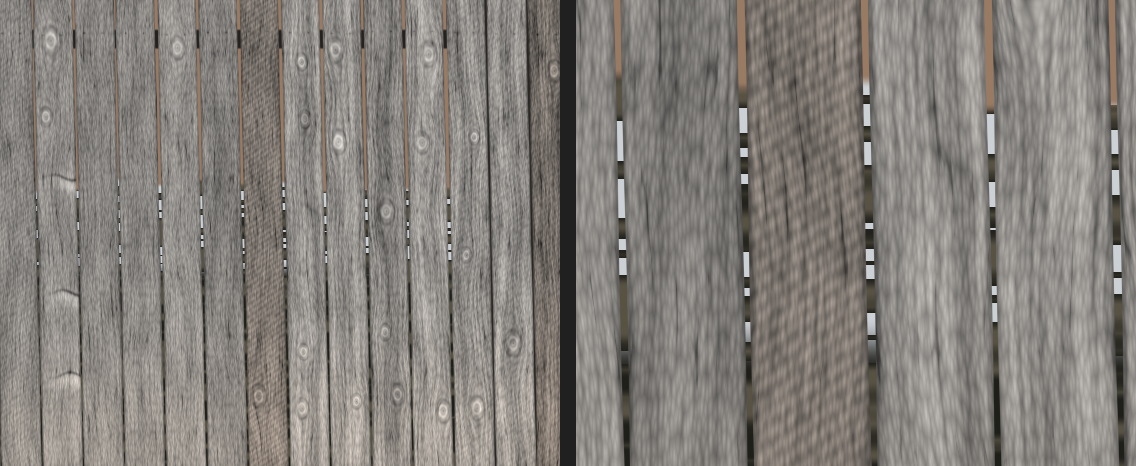
Left, the full canvas; right, a detail of the centre.
This texture is drawn by a Shadertoy shader. Its source:

```glsl
const float PITCH = 0.0736; // board spacing in canvas widths
const float TONE[14] = float[14](.49, .52, .50, .50, .54, .48, .44, .54, .55, .48, .56, .53, .54, .41);

float hash(vec2 p) {
    return fract(sin(dot(p, vec2(127.1, 311.7))) * 43758.5);
}

// Distance to the nearest cell point
float cells(vec2 p) {
    vec2 base = floor(p);
    float nearest = 2.0;
    for (int j = -1; j <= 1; j++)
    for (int i = -1; i <= 1; i++) {
        vec2 cell = vec2(i, j);
        vec2 d = cell + vec2(hash(base + cell), hash(base + cell + 57.3)) - fract(p);
        nearest = min(nearest, dot(d, d));
    }
    return sqrt(nearest);
}

// Brightness of one board; q is in board widths, centred across
float woodLight(vec2 q, float id) {
    float light = TONE[clamp(int(id), 0, 13)];
    vec2 grain = q;
    grain.x += 0.05 * sin(q.y * 0.9 + id * 2.1) + 0.02 * sin(q.y * 2.3 + id * 5.0);

    // Knots push the grain aside and add rings
    float knotRate = id > 6.5 && id < 12.5 ? 0.6 : 0.06;
    for (int i = 0; i < 5; i++) {
        vec2 seed = vec2(id, i);
        if (hash(seed + 1.9) > knotRate) continue;
        vec2 centre = vec2(0.56 * (hash(seed + 3.7) - 0.5), 2.26 * (float(i) + 0.2 + 0.6 * hash(seed + 8.1)));
        float radius = 0.1 + 0.09 * hash(seed + 5.3);
        vec2 d = (q - centre) / (radius * vec2(1.0, 1.5));
        float l = length(d);
        vec2 flow = d * vec2(0.55, 0.32);
        grain.x -= d.x * radius * 0.85 * exp(-dot(flow, flow));
        light += exp(-l * l) * (0.17 + 0.07 * sin(l * 13.0 + d.x));
        light -= 0.13 * exp(-14.0 * (l - 1.15) * (l - 1.15)) + 0.25 * exp(-l * l * 16.0);
    }

    // Growth bands, fibres and weather blotches
    float fibre = cells(vec2(grain.x * 18.0, grain.y * 1.3) + id * 17.0);
    float fine = cells(vec2(grain.x * 32.0, grain.y * 6.0) + id * 31.0);
    float blotch = cells(vec2(grain.x * 2.0, grain.y * 0.5) + id * 7.0);
    float figure = id > 6.5 ? 0.045 : 0.02;
    light += figure * sin(grain.x * 44.0 + 3.0 * sin(grain.x * 9.0 + id) + 1.5 * sin(grain.y * 0.7 + id));
    light += figure * sin(grain.x * 10.0 + id * 4.0 + 1.2 * sin(grain.y * 0.8 + id));
    light += 0.13 * (0.48 - fibre) + 0.17 * (0.46 - fine) + 0.12 * (0.45 - blotch);
    light -= 0.12 * smoothstep(0.75, 0.95, fibre);

    // Slanted saw marks on some boards
    float sawn = step(0.6, hash(vec2(id, 4.4))) + step(abs(id - 6.0), 0.1);
    light += 0.014 * sawn * sin(45.0 * q.y - 30.0 * q.x + 2.0 * sin(q.y));

    // Cross breaks on the second board
    if (abs(id - 1.0) < 0.1)
        for (int i = 0; i < 3; i++) {
            float n = float(i);
            float d = q.y - 2.2 - 1.6 * n - 0.4 * n * n - 0.07 * sin(q.x * 7.0 + n);
            float side = smoothstep(-0.5, 0.4, q.x);
            light += 0.17 * side * exp(-30.0 * (d + 0.16) * (d + 0.16));
            light -= 0.26 * side * exp(-600.0 * d * d);
        }

    // Nail heads over the rail
    vec2 nail = vec2(abs(q.x + 0.03) - 0.22, q.y - 10.45 - 0.1 * hash(vec2(id, 6.0)));
    return light - 0.15 * exp(-1400.0 * dot(nail, nail));
}

// Scene seen through the slits
vec3 behind(float gap, float y, float v) {
    float mottle = cells(vec2(gap * 5.0, y * 4.0));
    vec3 color = mix(vec3(0.12, 0.12, 0.10), vec3(0.34, 0.32, 0.26), smoothstep(0.35, 0.7, mottle));
    float pale = smoothstep(0.40, 0.44, v) * step(mottle, 0.4);
    color = mix(color, vec3(0.80, 0.82, 0.84), pale);
    float wall = smoothstep(0.0, 0.01, v - 0.58 - 0.03 * hash(vec2(gap, 2.0)));
    color = mix(color, vec3(0.60, 0.48, 0.39), wall);
    float rail = smoothstep(0.023, 0.017, abs(v - 0.916));
    color = mix(color, vec3(0.14, 0.13, 0.12), rail);
    return gap > 10.5 ? vec3(0.16, 0.15, 0.14) : color;
}

void mainImage(out vec4 fragColor, in vec2 fragCoord) {
    vec2 uv = fragCoord / iResolution.xy;
    float u = (uv.x - 0.0755 + 0.0182 * uv.y) / PITCH; // boards lean slightly
    float id = floor(u) + 1.0;
    vec2 q = vec2(fract(u) - 0.5, fragCoord.y / iResolution.x / PITCH);

    // Boards, paler and warmer near the ground
    float ground = smoothstep(0.5, 0.0, uv.y);
    float light = woodLight(q, id) + 0.075 * ground;
    vec3 warmth = mix(vec3(1.015, 0.995, 0.97), vec3(1.05, 0.99, 0.93), 0.6 * ground);
    if (id > 12.5 || abs(id - 6.0) < 0.1) warmth *= vec3(1.03, 0.99, 0.96);
    vec3 color = light * warmth;

    // Slits between boards, with shaded edges
    float gap = floor(u + 0.5);
    float wide = step(2.5, gap) * step(gap, 10.5);
    float halfWidth = mix(0.02, 0.035, wide) * mix(0.6, 1.05, uv.y) * (0.8 + 0.4 * hash(vec2(gap, 9.0)));
    halfWidth += 0.005 * sin(q.y * 1.7 + gap * 3.0);
    float edge = abs(u - gap) - halfWidth;
    float pixel = 1.0 / (iResolution.x * PITCH);
    color *= 1.0 - 0.3 * smoothstep(0.06, 0.0, edge);
    color = mix(behind(gap, q.y, uv.y), color, smoothstep(-0.7 * pixel, 0.7 * pixel, edge));
    fragColor = vec4(clamp(color, 0.0, 1.0), 1.0);
}
```
